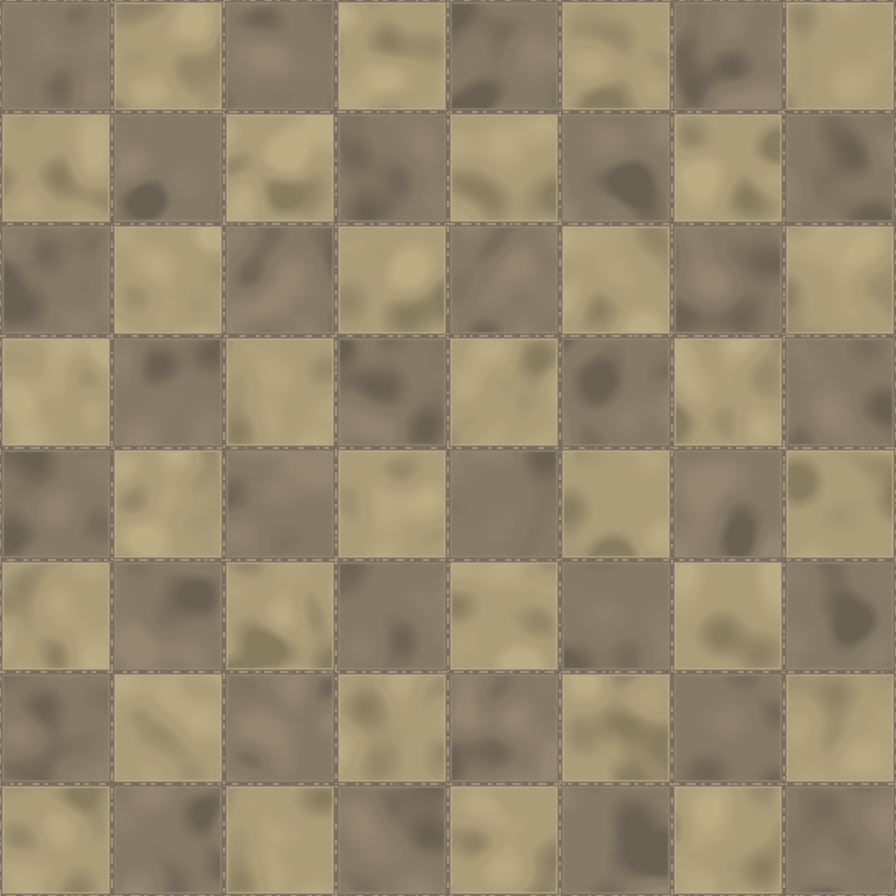
Write a three.js fragment shader that draws this pattern.

```glsl
#define TILES 8.0
#define GROUT 0.021
#define RIM 0.026
#define SOFT 0.012
#define BLOTCHES 3.0
#define LIGHT_TILE vec3(0.670, 0.612, 0.470)
#define DARK_TILE vec3(0.525, 0.475, 0.400)
#define LIGHT_RIM vec3(0.735, 0.690, 0.535)
#define DARK_RIM vec3(0.585, 0.540, 0.465)
#define GROUT_COLOR vec3(0.465, 0.425, 0.365)
#define WORN_COLOR vec3(0.670, 0.630, 0.540)

varying vec2 vUv;

const float TAU = 6.283185;

vec3 hash3(vec2 p) {
  vec3 q = fract(p.xyx * vec3(0.1031, 0.1030, 0.0973));
  q += dot(q, q.yxz + 33.33);
  return fract((q.xxy + q.yzz) * q.zyx);
}

// Soft cellular blotches, seeded per tile: negative is stained, positive is faded
float blotches(vec2 local, vec2 tile) {
  vec2 p = local * BLOTCHES;
  vec2 cell = floor(p);
  float sum = 0.0;
  for (int y = -1; y <= 1; y++) {
    for (int x = -1; x <= 1; x++) {
      vec2 c = cell + vec2(float(x), float(y));
      vec3 rnd = hash3(c + tile * 17.0 + 41.0);
      float falloff = 1.0 - smoothstep(0.0, 1.0, distance(p, c + rnd.xy));
      sum += (rnd.z * 2.0 - 1.0) * falloff;
    }
  }
  return clamp(sign(sum) * max(abs(sum) - 0.12, 0.0) * 1.4, -1.0, 1.0);
}

// Broken streaks along a joint; whole cycles over the canvas make them wrap
float wornStreaks(float along, float line) {
  float t = along / TILES * TAU;
  float wave = sin(t * 67.0 + line * 2.3)
             + 0.8 * sin(t * 41.0 + line * 4.1)
             + 0.6 * sin(t * 109.0 + line * 1.7);
  return smoothstep(-0.2, 0.5, wave);
}

void main() {
  vec2 grid = vUv * TILES;
  vec2 tile = mod(floor(grid), TILES);
  vec2 local = fract(grid);

  // Checkered tiles with mottled shading
  float dark = mod(tile.x + tile.y, 2.0);
  float stain = blotches(local, tile);
  float shade = 1.0 + stain * (stain > 0.0 ? 0.10 : 0.20);
  vec3 color = mix(LIGHT_TILE, DARK_TILE, dark) * shade;

  // Pale bevel around each tile
  vec2 edge = 0.5 - abs(local - 0.5);
  float d = min(edge.x, edge.y);
  float rim = 1.0 - smoothstep(GROUT, GROUT + RIM, d);
  color = mix(color, mix(LIGHT_RIM, DARK_RIM, dark), rim * 0.85);

  // Dark joint with a worn, pale core
  float joint = 1.0 - smoothstep(GROUT - SOFT, GROUT + SOFT, d);
  color = mix(color, GROUT_COLOR, joint);
  vec2 line = mod(floor(grid + 0.5), TILES);
  float streak = edge.x < edge.y ? wornStreaks(grid.y, line.x)
                                 : wornStreaks(grid.x, line.y + 9.0);
  float core = 1.0 - smoothstep(0.003, 0.003 + SOFT, d);
  color = mix(color, WORN_COLOR, core * streak * 0.8);

  gl_FragColor = vec4(color, 1.0);
}
```
